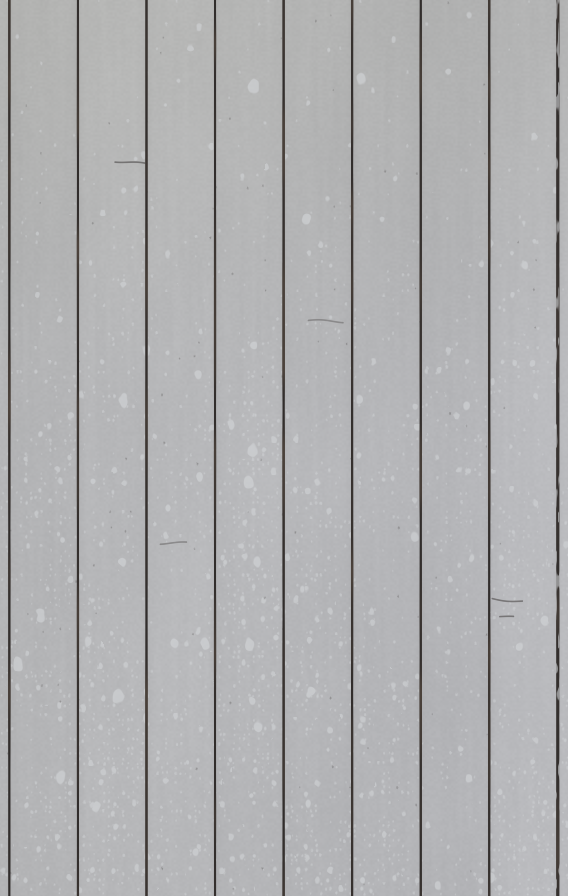
A Shadertoy shader for this texture:

```glsl
// Pale grey vertical cladding boards with dark joints, white flecks and fine scratches

const float PITCH = 0.1207;       // board width, canvas width = 1
const float FIRST_JOINT = 0.0165;
const float JOINT_HALF = 0.0021;
const vec3 WARM_GREY = vec3(0.703, 0.705, 0.698);
const vec3 COOL_GREY = vec3(0.716, 0.719, 0.732);
const vec3 FLECK = vec3(0.82, 0.83, 0.84);
const vec3 JOINT_DARK = vec3(0.19, 0.175, 0.17);
const vec3 JOINT_BROWN = vec3(0.31, 0.27, 0.24);
const vec3 SCRATCH = vec3(0.36, 0.35, 0.35);

float hash(vec2 p) {
    return fract(sin(dot(p, vec2(127.1, 311.7))) * 43758.5453);
}

float noise(vec2 p) {
    vec2 i = floor(p), f = fract(p);
    f = f * f * (3.0 - 2.0 * f);
    return mix(mix(hash(i), hash(i + vec2(1, 0)), f.x),
               mix(hash(i + vec2(0, 1)), hash(i + vec2(1, 1)), f.x), f.y);
}

float fbm(vec2 p) {
    float sum = 0.0, amp = 0.5;
    for (int i = 0; i < 4; i++) {
        sum += amp * noise(p);
        p = p * 2.03 + 17.3;
        amp *= 0.5;
    }
    return sum;
}

// Jittered, ragged spots: one per grid cell, present with the given chance
float spots(vec2 p, float cell, float radius, float chance, float seed, float px) {
    vec2 q = p / cell, id = floor(q);
    float present = step(hash(id + seed), chance);
    vec2 centre = 0.3 + 0.4 * vec2(hash(id + seed + 3.1), hash(id + seed + 7.7));
    vec2 d = (fract(q) - centre) * cell * vec2(1.15, 0.85);
    float r = radius * (0.4 + 0.6 * hash(id + seed + 11.3));
    r *= 0.6 + 0.8 * noise(p / radius + seed);
    return present * (1.0 - smoothstep(r - px, r + px, length(d)));
}

float segment(vec2 p, vec2 a, vec2 b) {
    vec2 pa = p - a, ba = b - a;
    return length(pa - ba * clamp(dot(pa, ba) / dot(ba, ba), 0.0, 1.0));
}

// A few thin, nearly horizontal scratches, slightly wavy
float scratches(vec2 p, float height, float px) {
    float mask = 0.0;
    for (int i = 0; i < 5; i++) {
        float k = float(i);
        vec2 a = vec2(0.07 + 0.85 * hash(vec2(k, 2.0)), height * (0.3 + 0.6 * hash(vec2(k, 5.0))));
        vec2 b = a + vec2(0.02 + 0.05 * hash(vec2(k, 8.0)), 0.012 * (hash(vec2(k, 9.0)) - 0.5));
        vec2 q = p + vec2(0.0, 0.002 * sin(p.x * 70.0 + k));
        float line = 1.0 - smoothstep(0.0003, 0.0008 + px, segment(q, a, b));
        mask = max(mask, line * (0.25 + 0.5 * hash(vec2(k, 12.0))));
    }
    return mask;
}

// Board paint: broad tints, per-board tone, vertical streaks and grain
vec3 paint(vec2 p, vec2 uv, float board) {
    float cool = smoothstep(1.05, 0.45, uv.y) * 0.7 + 0.35 * uv.x;
    vec3 col = mix(WARM_GREY, COOL_GREY, clamp(cool, 0.0, 1.0));
    col += 0.018 * (hash(vec2(board, 4.0)) - 0.5);
    col += 0.045 * (fbm(p * vec2(4.0, 2.5)) - 0.47);
    col += 0.012 * (noise(p * vec2(110.0, 5.0)) - 0.5);
    col += 0.018 * (noise(p * 260.0) - 0.5);
    return col + 0.012 * smoothstep(0.8, 1.0, uv.x);
}

void mainImage(out vec4 fragColor, in vec2 fragCoord) {
    vec2 uv = fragCoord / iResolution.xy;
    vec2 p = fragCoord / iResolution.x;
    float px = 1.0 / iResolution.x;
    float height = iResolution.y / iResolution.x;

    // Board index and distance to the nearest joint
    float slot = (p.x - FIRST_JOINT) / PITCH;
    float board = floor(slot);
    float joint = floor(slot + 0.5);
    float dist = abs(slot - joint) * PITCH;
    vec3 col = paint(p, uv, board);

    // Flecks gather towards the bottom, in patches that differ by board
    float low = smoothstep(0.95, 0.05, uv.y);
    float patchy = smoothstep(0.25, 0.75, fbm(p * vec2(9.0, 5.0) + board * 5.7));
    float amount = low * (0.3 + patchy) * (0.6 + 0.7 * hash(vec2(board, 21.0)));
    float fine = spots(p, 0.0085, 0.0026, 0.30 * amount, 1.0, px);
    float medium = spots(p, 0.019, 0.0055, 0.22 * amount, 40.0, px);
    float large = spots(p, 0.047, 0.0095, 0.12 * amount, 80.0, px);
    col = mix(col, FLECK, max(fine * 0.5, max(medium * 0.6, large * 0.65)));

    // Pinholes and scratches
    col = mix(col, SCRATCH, 0.4 * spots(p, 0.03, 0.0018, 0.07, 120.0, px));
    col = mix(col, SCRATCH, scratches(p, height, px));

    // Soft shade beside each joint, then the dark gap itself
    col *= 1.0 - 0.05 * exp(-dist / 0.004);
    float wear = noise(vec2(joint * 7.3, p.y * 14.0));
    vec3 gap = mix(JOINT_DARK, JOINT_BROWN, wear * wear);
    float chipped = step(7.5, joint) * smoothstep(0.6, 0.8, noise(p * vec2(300.0, 45.0)));
    gap = mix(gap, FLECK, 0.6 * chipped);
    float halfWidth = JOINT_HALF * (0.9 + 0.2 * wear + 0.35 * step(7.5, joint));
    col = mix(gap, col, smoothstep(halfWidth - 0.5 * px, halfWidth + 0.5 * px, dist));

    fragColor = vec4(col, 1.0);
}
```
